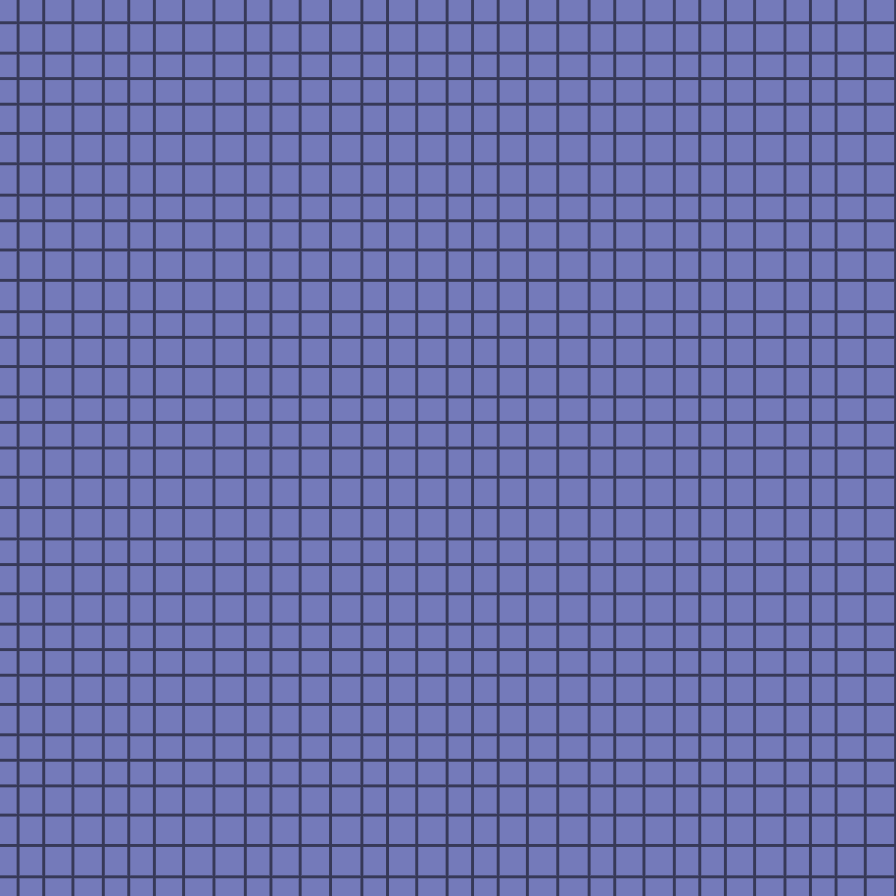
Reproduce this pattern procedurally as a WebGL 1 fragment shader.

```glsl
precision highp float;
// Periwinkle grid of fine dark lines with slightly uneven, rhythmic spacing.

uniform vec2 u_resolution;

const vec3 CELL_COLOR = vec3(0.455, 0.48, 0.73);
const vec3 LINE_COLOR = vec3(0.215, 0.225, 0.345);
const float LINE_WIDTH = 0.0033;
const float FIRST_LINE = 0.0202;    // position of the first line
const float GROUP_PITCH = 0.1268;   // mean length of a group of four cells
const float GROUP_SHIFT = 0.0033;   // displacement of every odd group
const vec4 LINE_OFFSETS = vec4(0.0, 0.0286, 0.0612, 0.0951);
const float ROW_PHASE = 0.056;      // rows run ahead of columns by this much
const int GROUP_COUNT = 9;

// Thue-Morse sign: -1 for an even number of set bits in n, +1 for an odd one.
float thueMorseSign(float n) {
  float s = -1.0;
  for (int bit = 0; bit < 4; bit++) {
    if (mod(n, 2.0) > 0.5) s = -s;
    n = floor(n * 0.5);
  }
  return s;
}

// Start of a group: even groups are regular, odd ones lean either way.
float groupStart(float g) {
  float lean = mod(g, 2.0) * thueMorseSign(floor(g * 0.5));
  return FIRST_LINE + g * GROUP_PITCH + lean * GROUP_SHIFT;
}

// Distance along one axis to the nearest line.
float lineDistance(float p) {
  float nearest = 1.0;
  for (int i = 0; i < GROUP_COUNT; i++) {
    vec4 d = abs(p - groupStart(float(i)) - LINE_OFFSETS);
    nearest = min(nearest, min(min(d.x, d.y), min(d.z, d.w)));
  }
  return nearest;
}

// Antialiased line coverage over one pixel footprint.
float lineCoverage(float d, float pixel) {
  return clamp((0.5 * LINE_WIDTH - d) / pixel + 0.5, 0.0, 1.0);
}

void main() {
  vec2 uv = gl_FragCoord.xy / u_resolution;
  vec2 pixel = 1.0 / u_resolution;

  float column = lineCoverage(lineDistance(uv.x), pixel.x);
  float row = lineCoverage(lineDistance(1.0 - uv.y + ROW_PHASE), pixel.y);

  vec3 color = mix(CELL_COLOR, LINE_COLOR, max(column, row));
  gl_FragColor = vec4(color, 1.0);
}
```
